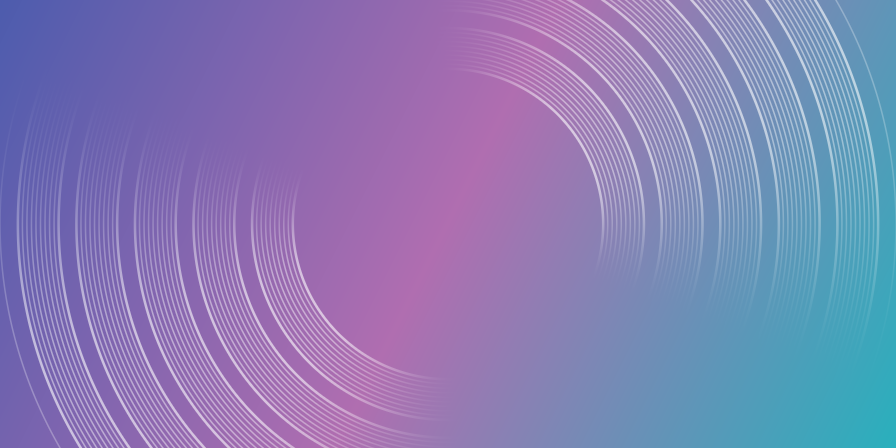
This background is drawn by a WebGL 2 fragment shader. Its source:

```glsl
#version 300 es
precision highp float;
// Draws two opposed sets of fading concentric line bands over a diagonal three-colour gradient.

uniform vec2 u_resolution;
out vec4 fragColor;

// Background colours, from upper left to lower right
const vec3 INDIGO = vec3(0.30, 0.36, 0.68);
const vec3 ORCHID = vec3(0.69, 0.43, 0.69);
const vec3 TEAL = vec3(0.16, 0.69, 0.74);
const vec3 LINE_COLOR = vec3(1.0);

// Ring layout, in canvas heights
const float INNER_RADIUS = 0.3464;
const float BAND_PERIOD = 0.1307;
const float LINE_SPACING = 0.0101;
const float LAST_LINE = 9.0;
const float LAST_BAND = 5.0;   // the last band is a single faint line

// Line widths and opacities
const float EDGE_WIDTH = 0.0057;
const float FINE_WIDTH = 0.0034;
const float EDGE_ALPHA = 0.60;
const float FINE_ALPHA = 0.45;
const float OUTER_ALPHA = 0.28;

// Arc fade, in degrees from the horizontal
const vec2 FADE_IN = vec2(-22.0, 22.0);
const vec2 FADE_OUT = vec2(40.0, 94.0);
const float ARC_MIDDLE = 36.0;

// Three-stop gradient along the direction from upper left to lower right
vec3 background(vec2 p, float aspect) {
    vec2 axis = vec2(aspect, -1.0);
    float t = 0.5 + dot(p, axis) / dot(axis, axis);
    vec3 color = mix(INDIGO, ORCHID, clamp(2.0 * t, 0.0, 1.0));
    return mix(color, TEAL, clamp(2.0 * t - 1.0, 0.0, 1.0));
}

// Share of a pixel covered by a line of the given width
float lineCoverage(float dist, float width, float pixel) {
    float upper = min(dist + 0.5 * pixel, 0.5 * width);
    float lower = max(dist - 0.5 * pixel, -0.5 * width);
    return clamp((upper - lower) / pixel, 0.0, 1.0);
}

// Opacity of the nearest line in the repeated bands
float ringLines(float radius, float pixel) {
    float offset = radius - INNER_RADIUS;
    float band = clamp(floor(offset / BAND_PERIOD + 0.15), 0.0, LAST_BAND);
    float local = offset - band * BAND_PERIOD;
    bool outermost = band == LAST_BAND;
    float lineLimit = outermost ? 0.0 : LAST_LINE;
    float index = clamp(floor(local / LINE_SPACING + 0.5), 0.0, lineLimit);
    bool edge = !outermost && (index == 0.0 || index == LAST_LINE);
    float width = edge ? EDGE_WIDTH : FINE_WIDTH;
    float alpha = outermost ? OUTER_ALPHA : (edge ? EDGE_ALPHA : FINE_ALPHA);
    return alpha * lineCoverage(local - index * LINE_SPACING, width, pixel);
}

// Fades both arcs, which mirror each other through the centre
float arcFade(vec2 p) {
    float middle = radians(ARC_MIDDLE);
    float side = dot(p, vec2(cos(middle), sin(middle))) < 0.0 ? -1.0 : 1.0;
    vec2 q = p * side;
    float angle = degrees(atan(q.y, q.x));
    return smoothstep(FADE_IN.x, FADE_IN.y, angle)
         * (1.0 - smoothstep(FADE_OUT.x, FADE_OUT.y, angle));
}

void main() {
    float pixel = 1.0 / u_resolution.y;
    vec2 p = (gl_FragCoord.xy - 0.5 * u_resolution) * pixel;
    vec3 color = background(p, u_resolution.x * pixel);
    float alpha = ringLines(length(p), pixel) * arcFade(p);
    fragColor = vec4(mix(color, LINE_COLOR, alpha), 1.0);
}
```
